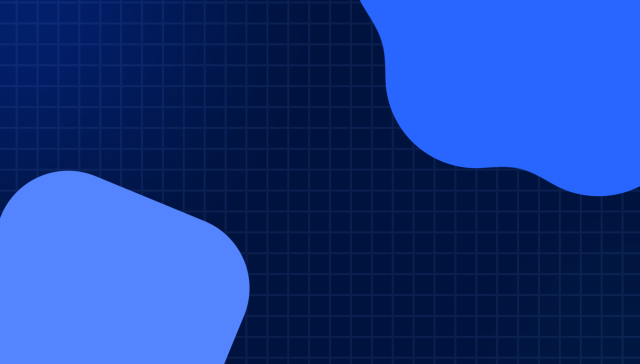
Write a WebGL 2 fragment shader that draws this background.

```glsl
#version 300 es
precision highp float;
// Navy grid backdrop with a blue wavy blob and a tilted rounded square.

#define CELL 0.0574
#define GRID_ORIGIN vec2(0.0457, 0.0172)
#define LINE_WIDTH 0.0055
#define LINE_STRENGTH 0.12
#define BLOB_BLEND 0.112
#define SQUARE_CENTER vec2(0.275, 0.1204)
#define SQUARE_HALF 0.162
#define SQUARE_RADIUS 0.199
#define SQUARE_TILT -0.391

uniform vec2 u_resolution;
out vec4 outColor;

const vec3 NAVY = vec3(0.0, 0.072, 0.245);
const vec3 GLOW_BLUE = vec3(0.008, 0.122, 0.42);
const vec3 DEEP_TEAL = vec3(0.0, 0.092, 0.255);
const vec3 GRID_BLUE = vec3(0.35, 0.50, 0.80);
const vec3 BLOB_BLUE = vec3(0.16, 0.40, 1.0);
const vec3 SQUARE_BLUE = vec3(0.33, 0.52, 1.0);

// Lobes of the blob: center and radius
const vec3 LOBES[4] = vec3[4](
  vec3(1.215, 1.110, 0.252),
  vec3(1.308, 0.787, 0.249),
  vec3(1.644, 0.713, 0.252),
  vec3(1.553, 1.000, 0.320)
);

float smoothUnion(float a, float b, float k) {
  float h = max(k - abs(a - b), 0.0) / k;
  return min(a, b) - h * h * k * 0.25;
}

float blobDistance(vec2 p) {
  float d = 1e3;
  for (int i = 0; i < 4; i++) {
    d = smoothUnion(d, length(p - LOBES[i].xy) - LOBES[i].z, BLOB_BLEND);
  }
  return d;
}

float squareDistance(vec2 p) {
  float c = cos(SQUARE_TILT), s = sin(SQUARE_TILT);
  vec2 local = mat2(c, -s, s, c) * (p - SQUARE_CENTER);
  vec2 q = abs(local) - SQUARE_HALF;
  return length(max(q, 0.0)) + min(max(q.x, q.y), 0.0) - SQUARE_RADIUS;
}

float coverage(float d, float pixel) {
  return 1.0 - smoothstep(-0.75 * pixel, 0.75 * pixel, d);
}

float gridMask(vec2 p, float pixel) {
  vec2 d = abs(fract((p - GRID_ORIGIN) / CELL + 0.5) - 0.5) * CELL;
  return coverage(min(d.x, d.y) - 0.5 * LINE_WIDTH, pixel);
}

void main() {
  float pixel = 1.0 / u_resolution.y;
  vec2 p = gl_FragCoord.xy * pixel;
  float aspect = u_resolution.x * pixel;

  // Backdrop: glow in the upper left, faint teal in the lower right
  float glow = 1.0 - smoothstep(0.0, 0.9, length(p - vec2(0.05, 1.0)));
  float teal = 1.0 - smoothstep(0.0, 0.6, length(p - vec2(aspect, 0.0)));
  vec3 color = mix(NAVY, GLOW_BLUE, glow);
  color = mix(color, DEEP_TEAL, teal);

  // Grid
  color = mix(color, GRID_BLUE, LINE_STRENGTH * gridMask(p, pixel));

  // Shapes
  color = mix(color, BLOB_BLUE, coverage(blobDistance(p), pixel));
  color = mix(color, SQUARE_BLUE, coverage(squareDistance(p), pixel));

  outColor = vec4(color, 1.0);
}
```
